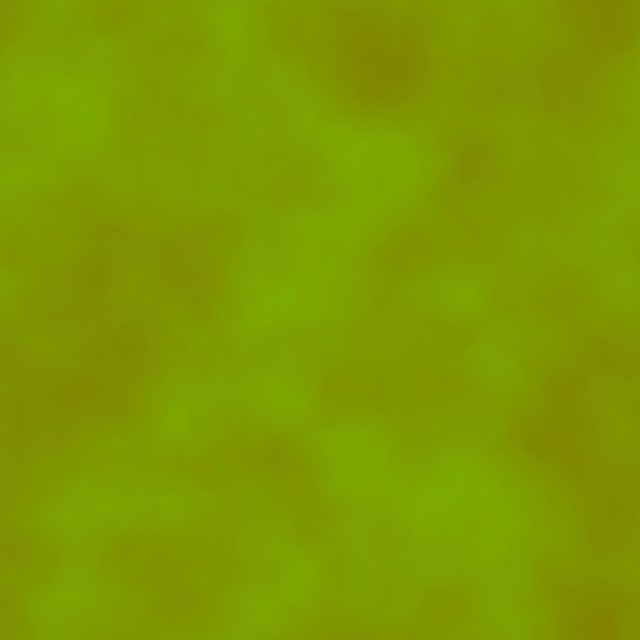
A Shadertoy shader for this texture:

```glsl
const vec3 OLIVE = vec3(0.505, 0.51, 0.0);
const vec3 LIME = vec3(0.485, 0.69, 0.0);

// Three random values in 0..1 for an integer cell and layer
vec3 hash3(ivec2 cell, int layer) {
    uvec3 v = uvec3(cell.x, cell.y, layer) * 1664525u + 1013904223u;
    for (int i = 0; i < 2; i++) {
        v.x += v.y * v.z;
        v.y += v.z * v.x;
        v.z += v.x * v.y;
        v ^= v >> 16u;
    }
    return vec3(v & 0xffffu) / 65535.0;
}

// Smooth cellular noise: blends the values of jittered cell points, -0.5..0.5
float softCells(vec2 uv, int repeats, int layer) {
    const float REACH = 1.25;
    vec2 p = uv * float(repeats);
    ivec2 base = ivec2(floor(p));
    vec2 local = fract(p);
    float total = 0.0;
    float weights = 0.0;
    for (int y = -1; y <= 1; y++) {
        for (int x = -1; x <= 1; x++) {
            ivec2 offset = ivec2(x, y);
            ivec2 wrapped = (base + offset + repeats) % repeats;
            vec3 rnd = hash3(wrapped, layer);
            vec2 toPoint = vec2(offset) + mix(vec2(0.25), vec2(0.75), rnd.xy) - local;
            float falloff = max(0.0, 1.0 - dot(toPoint, toPoint) / (REACH * REACH));
            float weight = falloff * falloff * falloff;
            total += weight * (rnd.z - 0.5);
            weights += weight;
        }
    }
    return total / weights;
}

// Octaves of soft cells, each twice as fine and half as strong
float clouds(vec2 uv, int repeats, int octaves) {
    float sum = 0.0;
    float strength = 1.0;
    for (int i = 0; i < octaves; i++) {
        sum += strength * softCells(uv, repeats, i + 1);
        strength *= 0.5;
        repeats *= 2;
    }
    return sum;
}

void mainImage(out vec4 fragColor, in vec2 fragCoord) {
    vec2 uv = fract(fragCoord / iResolution.xy);
    float brightness = 0.49 + 0.76 * clouds(uv, 6, 5);
    fragColor = vec4(mix(OLIVE, LIME, clamp(brightness, 0.0, 1.0)), 1.0);
}
```
